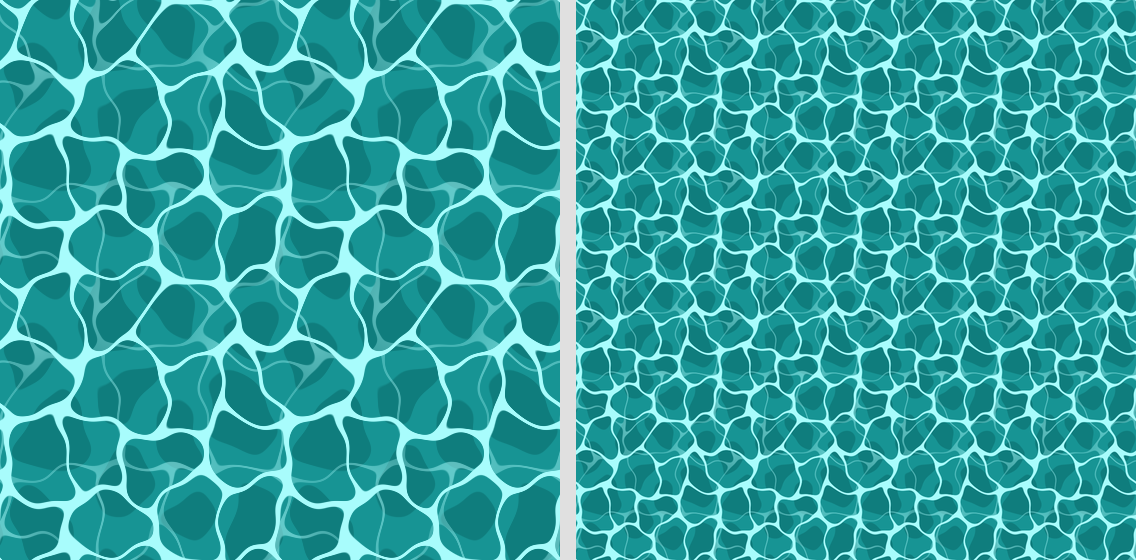
Left, the tile; right, the same tile 2 across and 2 down.
Give the GLSL for this texture, as a WebGL 1 fragment shader.

```glsl
precision highp float;
uniform vec2 u_resolution;

#define TILES 2.0
#define WEB_GRID vec2(4.0, 4.0)
#define VEIL_GRID vec2(3.0, 3.0)
#define BLOB_GRID vec2(4.0, 3.0)
#define WEB_WIDTH 0.026
#define VEIL_WIDTH 0.013
#define VEIL_OPACITY 0.52
#define BLOB_INSET 0.108
#define JITTER 0.78

const float TAU = 6.28318;
const vec3 WATER = vec3(0.09, 0.58, 0.58);
const vec3 DEEP = vec3(0.06, 0.49, 0.49);
const vec3 LIGHT = vec3(0.66, 0.99, 0.99);

vec2 hash2(vec2 cell) {
  vec2 k = vec2(dot(cell, vec2(127.1, 311.7)), dot(cell, vec2(269.5, 183.3)));
  return fract(sin(k) * 43758.5);
}

// Cell centre inside its grid square, wrapping at the tile border
vec2 cellPoint(vec2 cell, vec2 grid, float seed) {
  return 0.5 + JITTER * (hash2(mod(cell, grid) + seed) - 0.5);
}

// Periodic bending of the tile plane: broad swells plus small wobbles
vec2 ripple(vec2 p, float phase) {
  vec2 swell = sin(TAU * vec2(2.0 * p.y + p.x, 3.0 * p.x - p.y) + phase);
  vec2 wobble = sin(TAU * vec2(5.0 * p.y - 2.0 * p.x, 5.0 * p.x + 3.0 * p.y) + phase * 2.3);
  return p + 0.02 * swell + 0.011 * wobble;
}

// Distance to the nearest cell border; low sharpness rounds the corners
float borderDistance(vec2 tile, vec2 grid, float seed, float sharpness) {
  vec2 p = tile * grid;
  vec2 base = floor(p);
  vec2 local = p - base;
  vec2 nearestCell = vec2(0.0);
  vec2 nearest = vec2(0.0);
  float best = 100.0;
  for (int j = -1; j <= 1; j++) {
    for (int i = -1; i <= 1; i++) {
      vec2 cell = vec2(float(i), float(j));
      vec2 r = cell + cellPoint(base + cell, grid, seed) - local;
      float d = dot(r, r);
      if (d < best) {
        best = d;
        nearest = r;
        nearestCell = cell;
      }
    }
  }
  float sum = 0.0;
  for (int j = -2; j <= 2; j++) {
    for (int i = -2; i <= 2; i++) {
      vec2 cell = nearestCell + vec2(float(i), float(j));
      vec2 r = cell + cellPoint(base + cell, grid, seed) - local;
      vec2 across = r - nearest;
      if (dot(across, across) > 0.0001) {
        float d = dot(0.5 * (r + nearest), normalize(across));
        sum += exp(-sharpness * d);
      }
    }
  }
  return -log(sum) / sharpness;
}

void main() {
  vec2 tile = gl_FragCoord.xy / u_resolution * TILES;
  float pixel = TILES / min(u_resolution.x, u_resolution.y);

  // Dark rounded patches on the floor
  float blobEdge = borderDistance(ripple(tile, 4.1), BLOB_GRID, 17.0, 9.0);
  float inset = BLOB_INSET + 0.035 * sin(TAU * (tile.x + tile.y) + 1.0) * sin(TAU * (tile.x - 2.0 * tile.y));
  float blobSoft = 0.6 * pixel * BLOB_GRID.x;
  vec3 color = mix(WATER, DEEP, smoothstep(-blobSoft, blobSoft, blobEdge - inset));

  // Thin faint net below the surface, fading in places
  float veilEdge = borderDistance(ripple(tile, 1.7), VEIL_GRID, 5.0, 24.0);
  float veilSoft = max(0.007, 0.6 * pixel * VEIL_GRID.x);
  float veil = 1.0 - smoothstep(-veilSoft, veilSoft, veilEdge - VEIL_WIDTH);
  float fade = 0.78 + 0.22 * sin(TAU * (tile.x + 2.0 * tile.y)) * sin(TAU * (2.0 * tile.x - tile.y) + 2.0);
  color = mix(color, LIGHT, veil * fade * VEIL_OPACITY);

  // Bright net of light with thick joints
  float webEdge = borderDistance(ripple(tile, 0.4), WEB_GRID, 31.0, 14.0);
  float width = WEB_WIDTH + 0.006 * sin(TAU * (2.0 * tile.x + tile.y)) * sin(TAU * (tile.x - 3.0 * tile.y));
  float webSoft = 0.6 * pixel * WEB_GRID.x;
  color = mix(color, LIGHT, 1.0 - smoothstep(-webSoft, webSoft, webEdge - width));

  gl_FragColor = vec4(color, 1.0);
}
```
